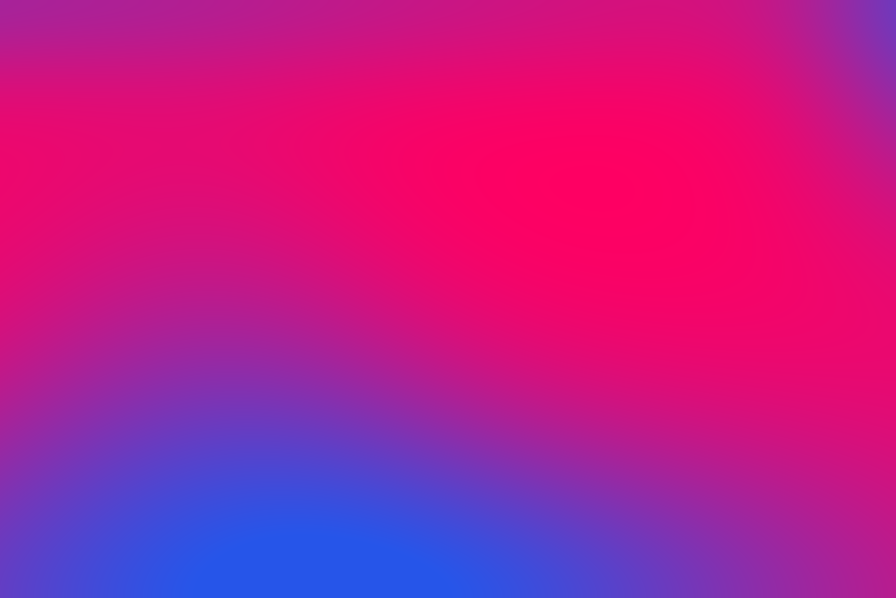
This background is drawn by a Shadertoy shader. Its source:

```glsl
// A soft two-colour backdrop: a blue swell rises from the lower edge into hot pink,
// with a violet haze along the top and in the upper right corner.
// Gaussian falloffs add up to one blend value between the two colours.

#define PINK vec3(1.0, 0.0, 0.385)
#define BLUE vec3(0.15, 0.335, 0.915)
#define SWELL_PEAK 0.36
#define SWELL_SPREAD 0.555
#define CORE_CENTER vec2(0.66, 0.69)
#define CORNER_CENTER vec2(1.08, 1.0)
#define CORNER_SIZE vec2(0.17, 0.32)
#define CORNER_STRENGTH 0.66
#define TOP_DEPTH 0.14

float bell(float x) {
    return exp(-x * x);
}

// Blue mass on the lower edge; its height varies from left to right.
float lowerSwell(vec2 uv) {
    float strength = bell((uv.x - SWELL_PEAK) / SWELL_SPREAD);
    float height = 0.27 + 0.17 * bell((uv.x - 0.22) / 0.28);
    return strength * bell(uv.y / height);
}

// Thin haze below the top edge, weaker towards the right.
float topHaze(vec2 uv) {
    return mix(0.34, 0.08, uv.x) * bell((1.0 - uv.y) / TOP_DEPTH);
}

// Violet glow centred just outside the upper right corner.
float cornerGlow(vec2 uv) {
    return CORNER_STRENGTH * bell(length((uv - CORNER_CENTER) / CORNER_SIZE));
}

// Slight dimming away from the brightest pink.
float coreFalloff(vec2 uv) {
    return 0.065 * smoothstep(0.0, 0.6, distance(uv, CORE_CENTER));
}

void mainImage(out vec4 fragColor, in vec2 fragCoord) {
    vec2 uv = fragCoord / iResolution.xy;
    float blend = lowerSwell(uv) + topHaze(uv) + cornerGlow(uv) + coreFalloff(uv);
    fragColor = vec4(mix(PINK, BLUE, clamp(blend, 0.0, 1.0)), 1.0);
}
```
